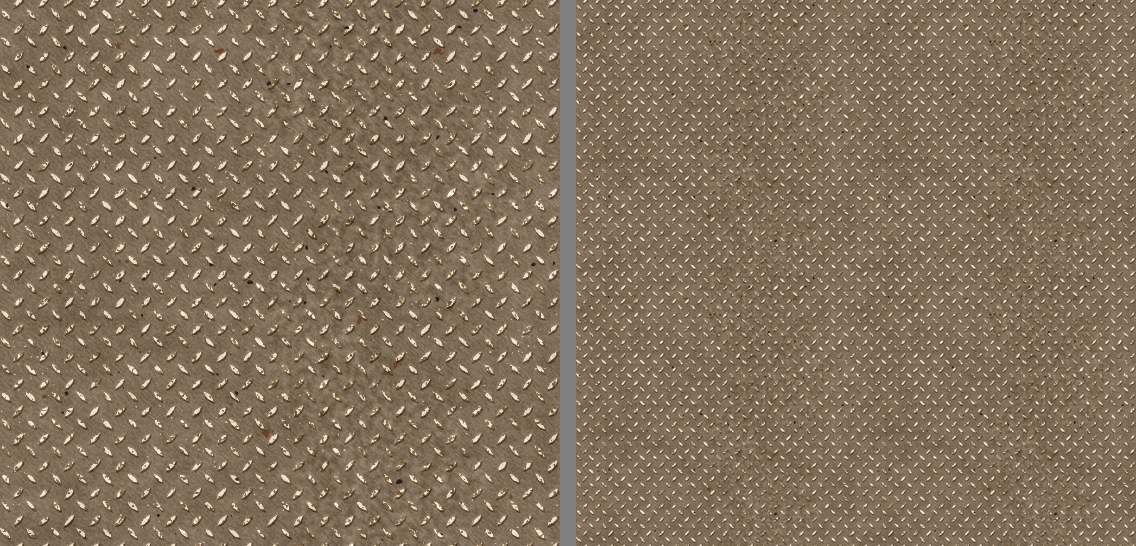
Left, the tile; right, the same tile 2 across and 2 down.
Give the GLSL for this texture, as a WebGL 2 fragment shader.

```glsl
#version 300 es
precision highp float;
// Weathered brown tread plate: two alternating slanted lens studs, worn to bare metal, tiling.
uniform vec2 u_resolution;
out vec4 fragColor;

const vec2 REPEATS = vec2(22.0, 20.0);          // stud pairs across and down
const float CELL_RATIO = 1.074;                 // cell height over cell width
const vec2 RISING_AT = vec2(0.72, 0.94);        // centre of the "/" stud in its cell
const vec2 FALLING_AT = vec2(0.21, 0.48);       // centre of the other stud
const float STUD_LENGTH = 0.285;                // half sizes, in cell widths
const float STUD_WIDTH = 0.092;
const float STUD_TILT = 0.80;                   // radians from the horizontal
const vec2 SHADOW_SHIFT = vec2(0.025, -0.055);
const vec3 PLATE = vec3(0.495, 0.425, 0.345);
const vec3 SHADOW = vec3(0.29, 0.22, 0.145);
const vec3 FLANK = vec3(0.60, 0.52, 0.42);
const vec3 WORN = vec3(0.58, 0.48, 0.365);
const vec3 BARE = vec3(0.93, 0.87, 0.79);
const vec3 RUST = vec3(0.40, 0.23, 0.12);
const vec3 PIT = vec3(0.12, 0.10, 0.08);
const float TAU = 6.2831853;

vec3 hash3(vec2 cell, float seed) {
  uvec3 v = uvec3(vec3(cell, seed)) * 1664525u + 1013904223u;
  v.x += v.y * v.z; v.y += v.z * v.x; v.z += v.x * v.y;
  v ^= v >> 16u;
  v.x += v.y * v.z; v.y += v.z * v.x; v.z += v.x * v.y;
  return vec3(v >> 8u) / 16777216.0;
}

float corner(vec2 cell, vec2 offset, vec2 period, float seed) {
  float a = TAU * hash3(mod(cell, period), seed).x;
  return dot(vec2(cos(a), sin(a)), offset);
}

// Gradient noise that wraps after a whole number of cells
float noise(vec2 uv, vec2 period, float seed) {
  vec2 p = uv * period, i = floor(p), f = p - i;
  vec2 w = f * f * f * (f * (f * 6.0 - 15.0) + 10.0);
  vec2 e = vec2(1.0, 0.0);
  float low = mix(corner(i, f, period, seed), corner(i + e.xy, f - e.xy, period, seed), w.x);
  float high = mix(corner(i + e.yx, f - e.yx, period, seed), corner(i + e.xx, f - e.xx, period, seed), w.x);
  return mix(low, high, w.y);
}

float fbm(vec2 uv, vec2 period, float seed) {
  float sum = 0.0, gain = 1.0;
  for (int k = 0; k < 4; k++) {
    sum += gain * noise(uv, period, seed + float(k));
    period *= 2.0;
    gain *= 0.55;
  }
  return sum;
}

// Distance to a lens lying along x
float lens(vec2 p, float halfLength, float halfWidth) {
  float radius = (halfLength * halfLength + halfWidth * halfWidth) / (2.0 * halfWidth);
  return length(vec2(p.x, abs(p.y) + radius - halfWidth)) - radius;
}

// Randomly placed flecks, at most one per grid cell
float flecks(vec2 uv, vec2 grid, float chance, float size, float seed) {
  vec2 g = uv * grid, id = floor(g);
  vec3 r = hash3(id, seed), shape = hash3(id, seed + 50.0);
  vec2 d = g - id - mix(vec2(0.3), vec2(0.7), r.xy);
  d.x *= mix(0.7, 1.5, shape.y);
  float radius = size * (0.5 + shape.x), soft = 0.6 * grid.x / u_resolution.x;
  return step(r.z, chance) * (1.0 - smoothstep(radius - soft, radius + soft, length(d)));
}

void main() {
  vec2 uv = gl_FragCoord.xy / u_resolution;
  float edge = 0.75 * REPEATS.x / u_resolution.x;

  // Plate: broad stains, mottling, slanted grain
  float stain = fbm(uv, vec2(4.0), 1.0);
  float patina = smoothstep(0.15, 1.0, cos(TAU * (uv.x - 0.65)) + 1.1 * stain);
  float mottle = noise(uv, vec2(84.0, 80.0), 8.0) + 0.5 * noise(uv, vec2(44.0), 9.0);
  vec2 slanted = vec2(uv.x + uv.y, uv.y);
  float grain = noise(slanted, vec2(210.0, 90.0), 10.0) + noise(uv, vec2(230.0), 11.0);
  float tone = 0.03 * stain + 0.055 * fbm(uv, vec2(20.0), 12.0) + 0.075 * grain;
  tone += patina * (0.11 * mottle - 0.012);
  vec3 color = PLATE + tone;

  // Rust blooms
  float ragged = noise(uv, REPEATS * 5.0, 20.0);
  float rust = flecks(uv + 0.012 * ragged, vec2(16.0), 0.07, 0.13, 21.0);
  color = mix(color, RUST, rust * smoothstep(-0.1, 0.4, mottle + ragged) * 0.8);

  // Studs: shadow, lit flank, then the chipped face
  float chips = noise(uv, REPEATS * 7.0, 22.0) + 0.5 * noise(uv, REPEATS * 12.0, 23.0);
  for (int k = 0; k < 2; k++) {
    vec2 g = uv * REPEATS - (k == 0 ? RISING_AT : FALLING_AT) + 0.5;
    vec2 id = mod(floor(g), REPEATS);
    vec3 r = hash3(id, 30.0 + float(k));
    vec2 q = (fract(g) - 0.5) * vec2(1.0, CELL_RATIO) + 0.03 * (r.yz - 0.5);
    float angle = (k == 0 ? STUD_TILT : -STUD_TILT) + 0.16 * (r.x - 0.5);
    float c = cos(angle), s = sin(angle);
    mat2 turn = mat2(c, -s, s, c);
    float len = STUD_LENGTH * mix(0.88, 1.08, r.y), wid = STUD_WIDTH * mix(0.85, 1.15, r.z);
    float face = lens(turn * q, len, wid) + 0.03 * ragged;
    float shade = lens(turn * (q - SHADOW_SHIFT), len, wid) + 0.04 * ragged;
    float lit = lens(turn * (q + 0.5 * SHADOW_SHIFT), len, wid);
    color = mix(color, FLANK + tone, 0.5 * (1.0 - smoothstep(-0.01, 0.05, lit)));
    color = mix(color, SHADOW + tone, 0.85 * (1.0 - smoothstep(-0.02, 0.04, shade)));
    float intact = smoothstep(-0.12, 0.08, chips + 0.14 + 0.35 * (r.x - 0.5) - 0.13 * patina);
    intact *= smoothstep(0.0, 0.035, -face);
    vec3 metal = mix(WORN + 1.5 * tone + 0.15 * chips, BARE + tone, intact);
    color = mix(color, metal, 1.0 - smoothstep(-edge, edge, face));
  }

  // Pale grit in clusters and a few dark pits
  float cluster = smoothstep(-0.1, 0.6, fbm(uv, vec2(7.0), 40.0));
  color = mix(color, BARE, 0.8 * flecks(uv, vec2(100.0), 0.015 + 0.16 * cluster, 0.11, 44.0));
  color = mix(color, PIT, 0.9 * flecks(uv + 0.004 * ragged, vec2(30.0), 0.05, 0.085, 46.0));
  fragColor = vec4(clamp(color, 0.0, 1.0), 1.0);
}
```
